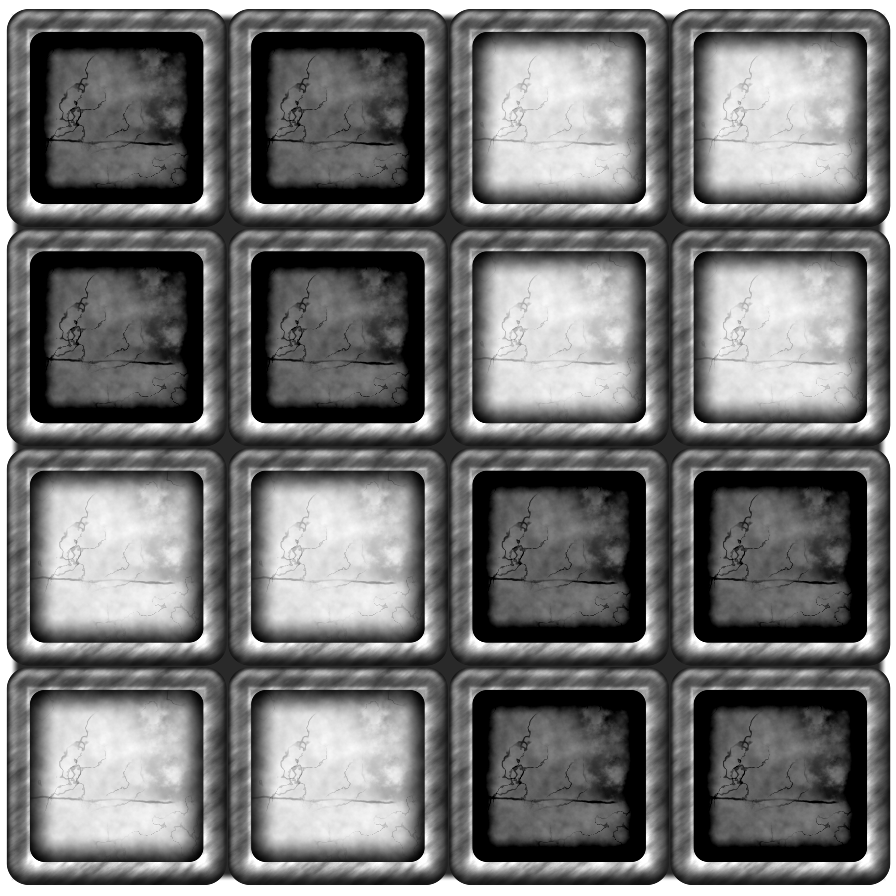
Reproduce this pattern procedurally as a WebGL 1 fragment shader.

```glsl
precision highp float;
uniform vec2 u_resolution;

float hash(vec2 p) {
  vec3 q = fract(p.xyx * vec3(0.1031, 0.103, 0.0973));
  q += dot(q, q.yzx + 33.33);
  return fract((q.x + q.y) * q.z);
}

float noise(vec2 p) {
  vec2 i = floor(p), f = fract(p);
  f = f * f * (3.0 - 2.0 * f);
  return mix(mix(hash(i), hash(i + vec2(1.0, 0.0)), f.x),
             mix(hash(i + vec2(0.0, 1.0)), hash(i + 1.0), f.x), f.y);
}

float fbm(vec2 p) {
  float sum = 0.0, amp = 0.5;
  for (int i = 0; i < 5; i++) {
    sum += amp * noise(p);
    p = mat2(1.6, 1.2, -1.2, 1.6) * p + 7.3;
    amp *= 0.5;
  }
  return sum;
}

float roundBox(vec2 p, float halfSize, float radius) {
  vec2 q = abs(p) - halfSize + radius;
  return length(max(q, 0.0)) + min(max(q.x, q.y), 0.0) - radius;
}

// Thin dark lines along a level of the noise, broken into patches
float cracks(vec2 p, float scale, float width) {
  float ridge = abs(fbm(p * scale + 40.0) - 0.48);
  float patches = smoothstep(0.42, 0.62, fbm(p * 4.0 + scale));
  return (1.0 - smoothstep(0.0, width, ridge)) * patches;
}

// Weathered plaster with a shaded rim
float panel(vec2 p) {
  float shade = 0.91 + 0.22 * (fbm(p * 7.0 + 20.0) - 0.5);
  shade += 0.1 * (fbm(p * 32.0 + 60.0) - 0.5);
  shade -= 0.2 * cracks(p, 5.0, 0.018);
  shade -= 0.16 * cracks(p + 3.0, 9.0, 0.025);

  // Long level crack and darker stains
  float seam = abs(p.y + 0.11 + 0.04 * (fbm(p * 9.0) - 0.5) + 0.03 * p.x);
  shade -= 0.24 * (1.0 - smoothstep(0.001, 0.008, seam)) * smoothstep(0.2, 0.6, noise(p * 14.0 + 5.0));
  float stain = exp(-70.0 * dot(p - vec2(0.2, 0.28), p - vec2(0.2, 0.28)));
  stain += exp(-50.0 * dot(p - vec2(0.25, -0.04), p - vec2(0.25, -0.04)));
  shade -= 0.25 * stain * smoothstep(0.35, 0.65, fbm(p * 12.0 + 11.0));

  float depth = -roundBox(p, 0.392, 0.13) + 0.025 * (fbm(p * 18.0) - 0.5);
  return shade * smoothstep(-0.035, 0.13, depth);
}

// Rounded stone moulding lit from above and a little from the left
float frame(vec2 p) {
  float t = clamp((roundBox(p, 0.497, 0.1) + 0.105) / 0.105, 0.0, 1.0);
  vec2 corner = max(abs(p) - 0.35, 0.0);
  vec2 normal = sign(p) * corner / max(length(corner), 0.001);
  float facing = smoothstep(-1.0, 1.0, dot(normal, vec2(-0.35, 0.93)));

  float upper = 0.33 + 0.27 * exp(-30.0 * (t - 0.72) * (t - 0.72));
  upper += 0.3 * exp(-120.0 * (t - 0.06) * (t - 0.06));
  upper *= 1.0 - 0.6 * smoothstep(0.82, 1.0, t);
  float lower = mix(0.84, 0.1, smoothstep(0.0, 0.95, t));
  float shade = mix(lower, upper, facing);

  // Slanted veins
  vec2 slant = mat2(0.8, -0.6, 0.6, 0.8) * p;
  float veins = fbm(slant * vec2(9.0, 32.0) + 15.0) - 0.48;
  float blotches = fbm(p * 11.0 + 30.0) - 0.48;
  return shade * (0.96 + 0.9 * veins + 0.7 * blotches);
}

void main() {
  vec2 grid = (gl_FragCoord.xy / u_resolution - vec2(0.0068, 0.0115)) / vec2(0.2469, 0.2448);
  vec2 cell = clamp(floor(grid), 0.0, 3.0);
  vec2 p = grid - cell - 0.5;
  float aa = 4.1 / min(u_resolution.x, u_resolution.y);

  // White margin, dark gaps between tiles
  vec2 fromCentre = abs(grid - 2.0);
  float outside = smoothstep(1.94, 1.98, max(fromCentre.x, fromCentre.y));
  float colour = mix(0.16, 1.0, outside);

  float tile = 1.0 - smoothstep(-0.5 * aa, 0.5 * aa, roundBox(p, 0.497, 0.1));
  colour = mix(colour, frame(p), tile);

  // Light and dark panels alternate in blocks of two by two
  vec2 block = floor(cell / 2.0);
  float dark = mod(block.x + block.y, 2.0);
  float inner = panel(p);
  inner = mix(inner, max(inner - 0.62, 0.0) * 1.45, dark);
  float window = 1.0 - smoothstep(-0.5 * aa, 0.5 * aa, roundBox(p, 0.392, 0.065));
  colour = mix(colour, inner, window);

  gl_FragColor = vec4(vec3(clamp(colour, 0.0, 1.0)), 1.0);
}
```
